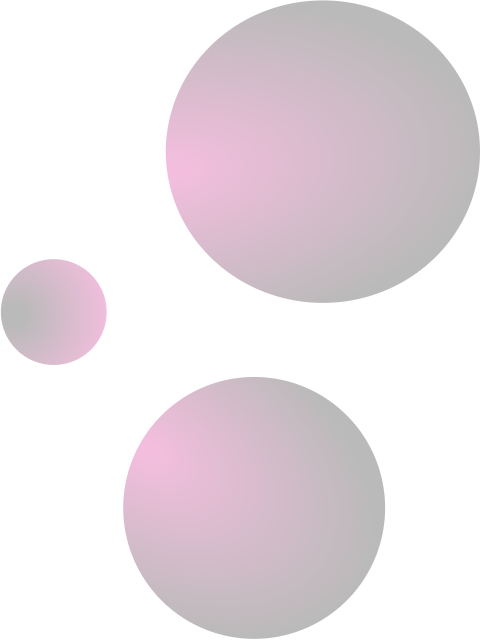
Give the GLSL for this background, as a Shadertoy shader.

```glsl
#define PAPER vec3(1.0)
#define PINK vec3(0.96, 0.745, 0.875)
#define GRAY vec3(0.733, 0.729, 0.729)
#define BIG_REACH vec2(0.642, 0.35)
#define BIG_TILT 0.1
#define LOW_REACH vec2(0.52, 0.32)
#define LOW_TILT -0.56
#define SMALL_REACH vec2(0.208)
#define SMALL_HOLD 0.12

// Soft-edged coverage of an axis-aligned ellipse
float ellipseMask(vec2 p, vec2 center, vec2 radii) {
    float dist = (length((p - center) / radii) - 1.0) * min(radii.x, radii.y);
    return clamp(0.5 - dist * iResolution.x, 0.0, 1.0);
}

// Tilted elliptical gradient: 0 at the focus, 1 at its reach
float radialRamp(vec2 p, vec2 focus, vec2 reach, float tilt) {
    float c = cos(tilt), s = sin(tilt);
    vec2 d = p - focus;
    vec2 local = vec2(c * d.x + s * d.y, c * d.y - s * d.x);
    return length(local / reach);
}

void mainImage(out vec4 fragColor, in vec2 fragCoord) {
    // Units of canvas width
    vec2 p = fragCoord / iResolution.x;
    vec3 color = PAPER;

    // Large upper ball, pink at its left edge
    float ramp = radialRamp(p, vec2(0.356, 0.977), BIG_REACH, BIG_TILT);
    vec3 shade = mix(PINK, GRAY, clamp(ramp, 0.0, 1.0));
    color = mix(color, shade, ellipseMask(p, vec2(0.6727, 1.0174), vec2(0.3273, 0.3151)));

    // Lower ball, pink at its upper left
    ramp = radialRamp(p, vec2(0.304, 0.396), LOW_REACH, LOW_TILT);
    shade = mix(PINK, GRAY, clamp(ramp, 0.0, 1.0));
    color = mix(color, shade, ellipseMask(p, vec2(0.5295, 0.2752), vec2(0.2728)));

    // Small ball, gray on the left and pink toward the right
    ramp = radialRamp(p, vec2(0.031, 0.677), SMALL_REACH, 0.0);
    ramp = (ramp - SMALL_HOLD) / (1.0 - SMALL_HOLD);
    shade = mix(GRAY, PINK, clamp(ramp, 0.0, 1.0));
    color = mix(color, shade, ellipseMask(p, vec2(0.112, 0.6832), vec2(0.1102)));

    fragColor = vec4(color, 1.0);
}
```
